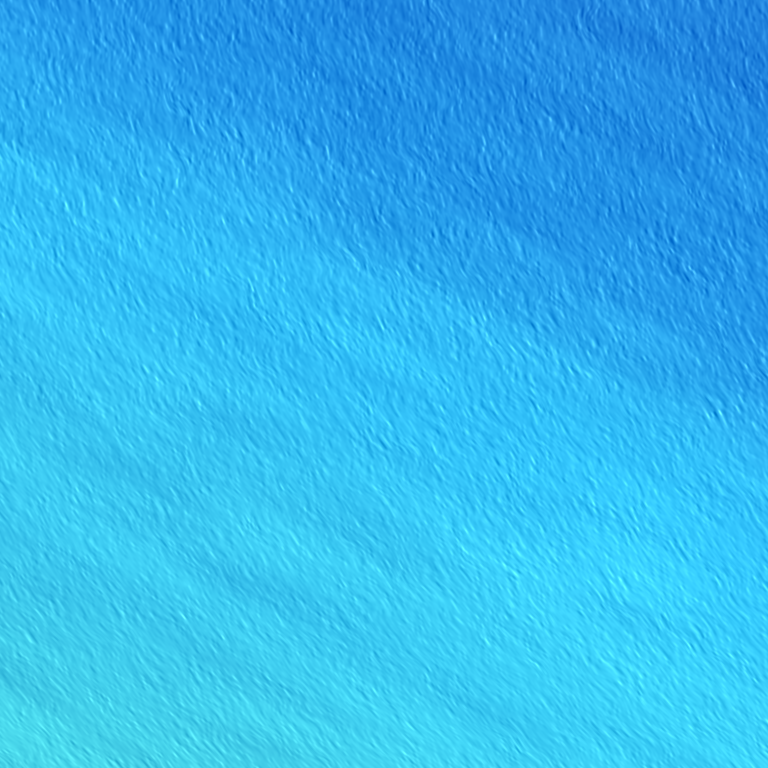
Write a three.js fragment shader that draws this texture.

```glsl
#define BAND_SLOPE 0.42
#define RIPPLE_FREQ vec2(165.0, 78.0)
#define RIPPLE_RELIEF 0.25
#define RIPPLE_OFFSET 0.0014
#define SWELL_STRENGTH 0.085
#define WARP_AMOUNT 0.008

varying vec2 vUv;

float hash(vec2 p) {
  vec3 q = fract(vec3(p.xyx) * 0.1031);
  q += dot(q, q.yzx + 33.33);
  return fract((q.x + q.y) * q.z);
}

float noise(vec2 p) {
  vec2 cell = floor(p);
  vec2 f = fract(p);
  f = f * f * f * (f * (f * 6.0 - 15.0) + 10.0);
  float low = mix(hash(cell), hash(cell + vec2(1.0, 0.0)), f.x);
  float high = mix(hash(cell + vec2(0.0, 1.0)), hash(cell + 1.0), f.x);
  return mix(low, high, f.y);
}

float fbm(vec2 p) {
  float sum = 0.0;
  float gain = 0.5;
  for (int i = 0; i < 4; i++) {
    sum += gain * noise(p);
    p = mat2(1.6, 1.2, -1.2, 1.6) * p + 17.3;
    gain *= 0.5;
  }
  return sum;
}

// Wavelet height: crests lean further over towards the shore
float rippleHeight(vec2 p) {
  p.x += WARP_AMOUNT * (noise(p * vec2(26.0, 32.0)) - 0.5);
  vec2 crest = vec2(p.x + 0.85 * p.y - 0.33 * p.y * p.y, p.y - 0.3 * p.x);
  vec2 q = crest * RIPPLE_FREQ + 60.0;
  float coarse = noise(q);
  float fine = noise(q * vec2(1.7, 1.8) + vec2(31.7, 12.4));
  float broad = noise(q * 0.55 + 83.1);
  return 0.48 * coarse + 0.32 * fine + 0.34 * broad;
}

// Water colour from the shallow lower left to the deep upper right
vec3 waterColor(vec2 p, float depth) {
  vec3 shore = vec3(0.28, 0.83, 0.91);
  vec3 shallow = vec3(0.23, 0.78, 0.94);
  vec3 lagoon = vec3(0.20, 0.75, 0.97);
  vec3 blue = vec3(0.14, 0.59, 0.91);
  vec3 deep = vec3(0.12, 0.50, 0.86);
  vec3 color = mix(shore, shallow, smoothstep(0.0, 0.4, depth));
  color = mix(color, lagoon, smoothstep(0.4, 0.75, depth));
  color = mix(color, blue, smoothstep(0.73, 1.04, depth));
  color = mix(color, deep, smoothstep(1.0, 1.42, depth));
  float clear = smoothstep(0.2, 0.95, p.x) * (1.0 - smoothstep(0.6, 0.9, depth));
  return color + clear * vec3(0.01, 0.05, 0.04);
}

void main() {
  vec2 p = vUv;

  // Base gradient with an uneven boundary
  float depth = p.y + BAND_SLOPE * p.x;
  float drift = fbm(vec2(p.x * 2.5, depth * 4.0) + 5.0) - 0.47;
  vec3 color = waterColor(p, depth + 0.08 * drift);

  // Long soft swells parallel to the depth bands
  float swell = fbm(vec2(p.x * 6.0, depth * 24.0) + 41.0) - 0.47;
  color += swell * SWELL_STRENGTH * vec3(0.8, 1.3, 0.8);

  // Side-lit ripples, bolder over deep water and in drifting patches
  vec2 toLight = RIPPLE_OFFSET * vec2(0.95, 0.3);
  float relief = rippleHeight(p + toLight) - rippleHeight(p - toLight);
  float boldness = mix(0.75, 1.05, smoothstep(0.2, 1.0, depth));
  boldness *= 0.65 + 0.7 * noise(vec2(p.x * 30.0, depth * 42.0) + 9.0);
  float light = relief * RIPPLE_RELIEF * boldness;
  light += 3.0 * light * max(light, 0.0);
  color += light * vec3(0.9, 1.05, 0.7);

  gl_FragColor = vec4(clamp(color, 0.0, 1.0), 1.0);
}
```
